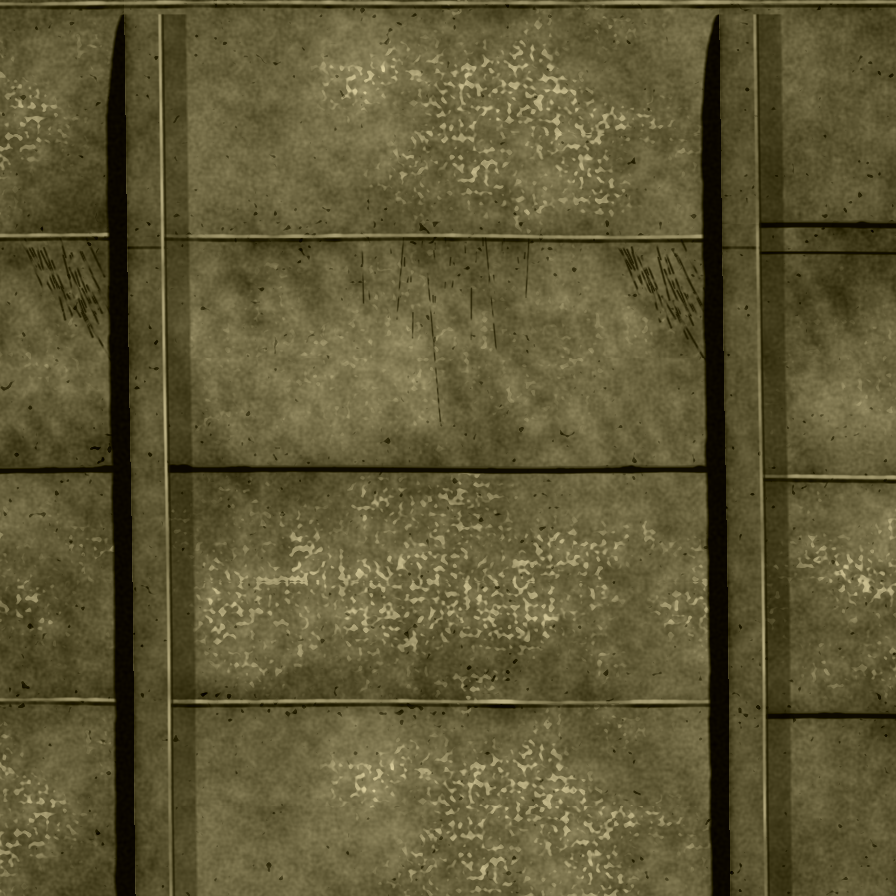
A WebGL 1 fragment shader for this texture:

```glsl
precision highp float;
// Weathered olive metal panels between leaning battens, with seams, pale flecks and scratches.
uniform vec2 u_resolution;

#define BATTEN_STEP 0.664
#define BATTEN_START 0.138
#define BATTEN_WIDTH 0.042
#define SHADOW_WIDTH 0.021
#define LEAN 0.014
#define ROW_STEP 0.2595
#define ROW_START 0.2165
#define RAIL_Y 0.984
#define BASE_TONE 0.415
#define MOTTLE 0.27
#define FLECK_SCALE 150.0
#define SCRATCHES 70

vec2 hash2(vec2 p) {
  p = vec2(dot(p, vec2(127.1, 311.7)), dot(p, vec2(269.5, 183.3)));
  return fract(sin(p) * 43758.5);
}

float gradientNoise(vec2 p) {
  vec2 i = floor(p), f = fract(p), w = f * f * f * (f * (f * 6.0 - 15.0) + 10.0);
  vec2 e = vec2(0.0, 1.0);
  float a = dot(hash2(i) * 2.0 - 1.0, f);
  float b = dot(hash2(i + e.yx) * 2.0 - 1.0, f - e.yx);
  float c = dot(hash2(i + e.xy) * 2.0 - 1.0, f - e.xy);
  float d = dot(hash2(i + e.yy) * 2.0 - 1.0, f - e.yy);
  return mix(mix(a, b, w.x), mix(c, d, w.x), w.y);
}

float fbm(vec2 p) {
  float sum = 0.0, amp = 0.6;
  for (int i = 0; i < 4; i++) {
    sum += amp * gradientNoise(p);
    p = mat2(1.6, 1.2, -1.2, 1.6) * p + 5.3;
    amp *= 0.55;
  }
  return sum;
}

float band(float x, float lo, float hi, float soft) {
  return smoothstep(lo - soft, lo + soft, x) * (1.0 - smoothstep(hi - soft, hi + soft, x));
}

float segment(vec2 p, vec2 a, vec2 ab) {
  return length(p - a - ab * clamp(dot(p - a, ab) / dot(ab, ab), 0.0, 1.0));
}

// Height of a seam; columns to the right are laid slightly out of line.
float seamHeight(float col, float n) {
  float shift = 0.018 * max(col, 0.0) * cos(1.6 * n + 2.5) * step(n, 2.5);
  return ROW_START + n * ROW_STEP + shift;
}

// Hanging scratches: upright ones mid-panel, slanted ones near the right side.
float scratches(vec2 p, float soft) {
  float ink = 0.0;
  for (int i = 0; i < SCRATCHES; i++) {
    float k = float(i), slanted = mod(k, 2.0);
    vec2 h = hash2(vec2(k, 3.7)), g = hash2(vec2(k, 9.1));
    vec2 a = mix(vec2(0.25 + 0.2 * h.x, -0.09 * h.y * h.y),
                 vec2(0.545 + 0.1 * h.x, -h.y * (0.005 + 1.3 * h.x * 0.1)), slanted);
    float len = mix(0.006 + 0.17 * pow(g.x, 9.0), 0.012 + 0.045 * g.x, slanted);
    vec2 ab = len * vec2(mix(0.3 * (g.y - 0.6), 0.2 + 0.4 * g.y, slanted), -1.0);
    float width = mix(0.0006, 0.0011, slanted);
    ink = max(ink, 1.0 - smoothstep(width - soft, width + soft, segment(p, a, ab)));
  }
  return ink;
}

// Maps brightness to the olive ramp.
vec3 oliveTone(float t) {
  return clamp(vec3(t, 0.96 * t - 0.014, 0.85 * t - 0.11), 0.0, 1.0);
}

void main() {
  float size = min(u_resolution.x, u_resolution.y), soft = max(0.8 / size, 0.0013);
  vec2 p = gl_FragCoord.xy / size;

  // Column and row of the panel, and the distances to its seams
  float x = p.x - BATTEN_START - LEAN * (1.0 - p.y) + 0.004 * gradientNoise(vec2(p.y * 3.0, 4.5));
  float col = floor(x / BATTEN_STEP), u = x - col * BATTEN_STEP;
  float y = p.y + 0.004 * gradientNoise(vec2(p.x * 4.0, floor(p.y * 4.0 + 0.6) + 0.5));
  float row = floor((y - ROW_START) / ROW_STEP);
  row += step(seamHeight(col, row + 1.0), y) - step(y, seamHeight(col, row));
  float v = y - seamHeight(col, row), top = seamHeight(col, row + 1.0) - y;
  float kind = floor(mod(row + 0.5, 3.0)), plain = band(kind, 0.5, 1.5, 0.1);
  vec2 q = vec2(u, v) + 7.0 * hash2(vec2(col, kind) + 2.0);
  float grain = gradientNoise(p * 210.0), fine = fbm(q * 45.0), edge = min(v, top);

  // Mottled panel, grimy towards its seams
  float tone = BASE_TONE + MOTTLE * fbm(q * 6.0) + 0.17 * fine + 0.09 * grain;
  float grime = exp(-edge / 0.022) * (1.0 + 1.6 * gradientNoise(q * 12.0));
  tone -= 0.045 * abs(col) + 0.09 * grime;
  vec2 c = (vec2(u, v) - vec2(0.33, 0.12)) * vec2(4.0, 9.0);
  tone += plain * (0.1 * exp(-dot(c, c)) - 0.03 + 0.12 * gradientNoise(vec2(u * 34.0 + v * 14.0, v * 7.0)));

  // Clustered pale flecks and scattered dark pits
  vec3 cluster = kind > 1.5 ? vec3(0.43, 0.2, 0.12) : vec3(0.32, 0.32, 0.125);
  float inside = 1.0 - length((vec2(u, v) - vec2(cluster.x, 0.13)) / cluster.yz);
  float density = clamp(inside * 1.2 + 0.2 + 1.6 * gradientNoise(q * 15.0), 0.0, 1.0) * (1.0 - 0.6 * plain);
  float fleck = gradientNoise(q * FLECK_SCALE) + 0.5 * gradientNoise(q * 55.0) + 0.28 * density;
  tone += density * (0.28 * smoothstep(0.3, 0.56, fleck) + 0.04 * smoothstep(-0.1, 0.3, fine));
  float pits = smoothstep(0.34, 0.52, gradientNoise(p * 135.0 + 31.0) + 0.4 * gradientNoise(p * 22.0) + 0.12 * grime - 0.06);
  tone -= 0.2 * pits;
  float broken = smoothstep(-0.3, 0.1, gradientNoise(p * 90.0));
  tone = mix(tone, 0.09, 0.85 * plain * broken * scratches(vec2(u, -top), soft));

  // Seams: either a worn pale lip over a thin line, or a ragged dark groove
  float n = row + step(top, v), d = v < top ? v : -top;
  float lit = max(abs(step(1.0, mod(n + 2.5, 3.0)) - step(0.5, col)), step(2.5, n));
  float wear = fbm(vec2(p.x * 22.0, n * 3.3 + 0.4));
  float lip = band(d, 0.0, 0.0035 + 0.003 * wear, soft);
  float groove = band(d, -0.0045 - 0.002 * wear, mix(0.0012, -0.001, lit) + 0.009 * max(wear - 0.08, 0.0) * (1.0 - lit), soft);
  tone = mix(tone, mix(0.25, 0.62 + 0.5 * wear, lit), lip * 0.85);
  tone = mix(tone, 0.04, groove * mix(0.95, 0.65 + wear, lit));
  tone = mix(tone, 0.06, band(n, 1.5, 2.5, 0.1) * step(0.5, col) * band(d, -0.034, -0.031, soft));

  // Battens with a soft shade on the right and a hard shadow on the left
  float below = 1.0 - smoothstep(RAIL_Y - soft, RAIL_Y + soft, p.y);
  float shade = band(u, BATTEN_WIDTH, BATTEN_WIDTH + 0.027, 0.002);
  tone *= 1.0 - below * shade * (0.3 + 0.5 * fine);
  float batten = 0.35 + 0.14 * fbm(vec2(u * 30.0, p.y * 12.0) + col * 9.0) + 0.13 * fine + 0.08 * grain - 0.22 * pits;
  batten -= 0.14 * exp(-u / 0.005) + 0.15 * band(p.y, 0.722, 0.725, soft);
  float rim = band(u, BATTEN_WIDTH - 0.004, BATTEN_WIDTH - 0.001, soft);
  float edgeWear = fbm(vec2(p.y * 9.0, col + 0.4));
  batten = mix(batten, 0.64 + 0.4 * edgeWear, rim * clamp(0.9 - 0.4 * step(0.5, col) + edgeWear, 0.0, 1.0));
  tone = mix(tone, batten, below * band(u, 0.0, BATTEN_WIDTH, soft));
  tone = mix(tone, 0.09, 0.7 * below * band(u, BATTEN_WIDTH, BATTEN_WIDTH + 0.002, soft));
  float reach = SHADOW_WIDTH * sqrt(clamp((RAIL_Y - p.y) * 9.0, 0.0, 1.0)) + 0.004 * fbm(vec2(p.y * 25.0, col + 0.3));
  tone = mix(tone, 0.04 + 0.03 * grain, below * smoothstep(-0.003, 0.002, u - BATTEN_STEP + reach));

  gl_FragColor = vec4(oliveTone(tone), 1.0);
}
```
